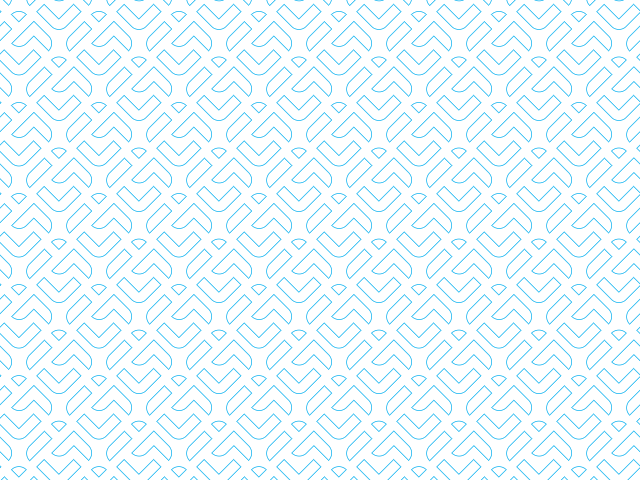
A WebGL 1 fragment shader for this pattern:

```glsl
precision highp float;
// Staggered rows of thin blue outlines: rounded chevrons, carets, slashes and fans.

uniform vec2 u_resolution;

// Lengths are in units of the horizontal period.
const float REPEATS_ACROSS = 8.0;
const float ROW_HEIGHT = 0.569;
const float ROW_SHIFT = 0.5;
const float BAND_WIDTH = 0.13;
const float LINE_WIDTH = 0.0088;
const float BAR_LENGTH = 3.0; // in band widths

const vec2 CHEVRON_POS = vec2(3.736, 3.486);
const vec2 CARET_POS = CHEVRON_POS + vec2(-0.3125, -0.212);
const vec2 SLASH_POS = CHEVRON_POS + vec2(0.319, -0.216);
const vec2 FAN_POS = CHEVRON_POS + vec2(0.5, -0.035);

const vec3 PAPER_COLOR = vec3(1.0);
const vec3 LINE_COLOR = vec3(0.0, 0.68, 0.937);

// Folds p into the nearest staggered cell around the anchor, then turns it
// by 45 degrees: x runs up-right, y runs up-left, in band widths.
vec2 diagonalCell(vec2 p, vec2 anchor) {
  vec2 q = p - anchor;
  float row = floor(q.y / ROW_HEIGHT + 0.5);
  q.y -= row * ROW_HEIGHT;
  q.x -= row * ROW_SHIFT;
  q.x -= floor(q.x + 0.5);
  return vec2(q.x + q.y, q.y - q.x) * inversesqrt(2.0) / BAND_WIDTH;
}

// Signed distance to a bar of unit width, with a round corner at the origin.
float bar(vec2 p, float len) {
  float roundCorner = length(max(1.0 - p, 0.0)) - 1.0;
  return max(roundCorner, max(p.x - len, p.y - 1.0));
}

// Two bars sharing a round bottom corner.
float chevron(vec2 g) {
  return min(bar(g + 1.0, BAR_LENGTH), bar(g.yx + 1.0, BAR_LENGTH));
}

// Two bars sharing a sharp top corner, both rounded on the lower side.
float caret(vec2 g) {
  float leftArm = bar(g + vec2(2.0, 0.0), BAR_LENGTH);
  float rightArm = bar(vec2(g.y + 2.0, 1.0 - g.x), BAR_LENGTH);
  return min(leftArm, rightArm);
}

float slash(vec2 g) {
  return bar(vec2(g.x + 2.0, 1.0 - g.y), BAR_LENGTH);
}

// Quarter disc opening upward.
float fan(vec2 g) {
  return bar(1.0 - g, 1.0);
}

// Share of a pixel covered by a line, also when thinner than the pixel.
float lineCoverage(float dist, float pixel) {
  float halfWidth = 0.5 * LINE_WIDTH;
  return clamp((dist + halfWidth) / pixel, -0.5, 0.5)
       - clamp((dist - halfWidth) / pixel, -0.5, 0.5);
}

void main() {
  float pixel = REPEATS_ACROSS / u_resolution.x;
  vec2 p = gl_FragCoord.xy * pixel;

  // Distance to the nearest outline
  float outline = abs(chevron(diagonalCell(p, CHEVRON_POS)));
  outline = min(outline, abs(caret(diagonalCell(p, CARET_POS))));
  outline = min(outline, abs(slash(diagonalCell(p, SLASH_POS))));
  outline = min(outline, abs(fan(diagonalCell(p, FAN_POS))));

  float ink = lineCoverage(outline * BAND_WIDTH, pixel);
  gl_FragColor = vec4(mix(PAPER_COLOR, LINE_COLOR, ink), 1.0);
}
```
